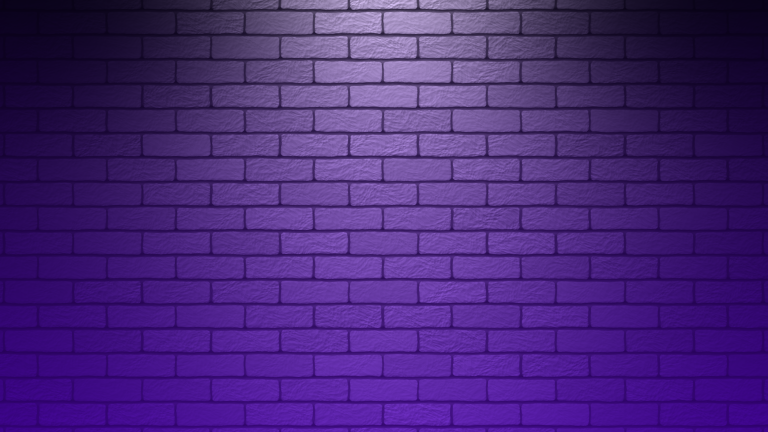
This texture is drawn by a Shadertoy shader. Its source:

```glsl
// A running-bond brick wall under a lamp above its top edge, tinted violet.
// Rounded-box bricks, cellular noise relief lit from above, a widening
// Gaussian pool of light and a vertical ambient gradient.

#define BRICK_SIZE vec2(0.1597, 0.05664)
#define FIRST_JOINT vec2(0.7265, 0.0250)
#define ROW_SHIFT 0.0815
#define MORTAR_HALF 0.0036
#define LAMP_X 0.902
#define RELIEF 0.55
#define NIGHT_TOP vec3(0.035, 0.008, 0.100)
#define NIGHT_BOTTOM vec3(0.230, 0.005, 0.540)
#define LAMP_TINT vec3(1.02, 0.95, 1.08)

float hash(vec2 p) {
    vec3 q = fract(vec3(p.xyx) * 0.1031);
    q += dot(q, q.yzx + 33.33);
    return fract((q.x + q.y) * q.z);
}

// Distance to the nearest scattered point
float cellular(vec2 p) {
    vec2 cell = floor(p), f = p - cell;
    float nearest = 2.0;
    for (int y = -1; y <= 1; y++)
    for (int x = -1; x <= 1; x++) {
        vec2 o = vec2(x, y);
        vec2 site = o + vec2(hash(cell + o), hash(cell + o + 71.7)) - f;
        nearest = min(nearest, dot(site, site));
    }
    return sqrt(nearest);
}

// Rough clay surface, bent by sines so that the chips run unevenly
float clayHeight(vec2 p) {
    p += 0.005 * sin(p.yx * vec2(83.0, 61.0) + 2.0 * sin(p * 37.0));
    return 0.6 * cellular(p * vec2(42.0, 75.0)) + 0.4 * cellular(p * vec2(115.0, 150.0) + 19.0);
}

float roundedBox(vec2 p, vec2 halfSize, float radius) {
    vec2 q = abs(p) - halfSize + radius;
    return length(max(q, 0.0)) + min(max(q.x, q.y), 0.0) - radius;
}

// Lamp strength; uv.y runs downward from the top
float lampLight(vec2 uv) {
    float t = uv.y;
    float spread = mix(0.37, 0.56, smoothstep(0.0, 0.5, t));
    float dx = (uv.x - LAMP_X) / spread;
    return (0.64 - 0.69 * t + 0.19 * t * t) * exp(-dx * dx);
}

void mainImage(out vec4 fragColor, in vec2 fragCoord) {
    vec2 uv = fragCoord / iResolution.y;
    uv.y = 1.0 - uv.y;
    float pixel = 1.0 / iResolution.y;

    // Brick layout with slightly uneven courses
    vec2 wall = uv - FIRST_JOINT;
    wall.y += 0.0008 * sin(uv.x * 21.0 + uv.y * 40.0) + 0.0004 * sin(uv.x * 97.0);
    wall.x += 0.0006 * sin(uv.y * 130.0 + uv.x * 9.0);
    float row = floor(wall.y / BRICK_SIZE.y);
    wall.x -= ROW_SHIFT * mod(row, 2.0);
    vec2 id = vec2(floor(wall.x / BRICK_SIZE.x), row);
    vec2 local = wall - (id + 0.5) * BRICK_SIZE;
    float tone = hash(id + 40.0), wear = hash(id + 93.0);

    // Brick outline
    vec2 halfSize = 0.5 * BRICK_SIZE - MORTAR_HALF * vec2(0.55 + 0.4 * wear, 0.8 + 0.3 * tone);
    float edge = roundedBox(local, halfSize, 0.006);
    float chip = clayHeight(uv);
    edge += 0.0022 * (chip - 0.45);
    float brick = 1.0 - smoothstep(-0.0008 - 0.5 * pixel, 0.0008 + 0.5 * pixel, edge);

    // Surface relief, with a lit upper rim and shaded lower rim
    float slope = clayHeight(uv + vec2(0.0012, 0.0025)) - chip;
    float rim = smoothstep(-0.006, 0.0, edge);
    float facing = -local.y / halfSize.y;
    float clay = 0.96 + 0.12 * (tone - 0.5) + RELIEF * slope * (0.5 + wear);
    clay += rim * (0.10 * facing - 0.04);

    // Mortar is darkest just under each brick
    float joint = local.y - sign(local.y) * 0.5 * BRICK_SIZE.y;
    float bed = mix(0.22, 0.60, smoothstep(-0.004, 0.005, joint));
    float mortar = mix(0.42, bed, 1.0 - smoothstep(0.004, 0.012, abs(joint)));
    mortar += 0.15 * (chip - 0.45);

    // Light and tint
    float surface = mix(mortar, clay, brick);
    vec3 night = mix(NIGHT_TOP, NIGHT_BOTTOM, uv.y);
    vec3 color = night * mix(0.72, 1.0, surface) + LAMP_TINT * lampLight(uv) * surface;
    fragColor = vec4(clamp(color, 0.0, 1.0), 1.0);
}
```
